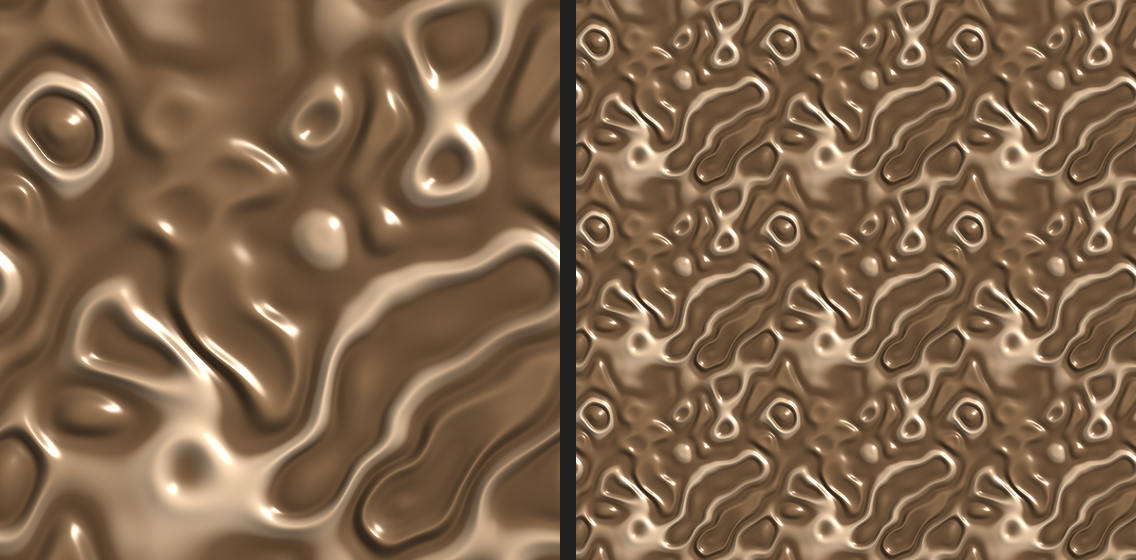
Left: one tile. Right: repeated 3 by 3.
Give the GLSL for this texture, as a three.js fragment shader.

```glsl
// Glossy folds of liquid caramel and cream, seamless in both directions.
// A wrapping gradient noise is cut into rounded contour ridges, tinted by level,
// then lit from the upper right with a soft sheen and tight highlights.
varying vec2 vUv;

const float TAU = 6.2831853;

vec2 hash2(vec2 p) {
  vec3 q = fract(p.xyx * vec3(0.1031, 0.1030, 0.0973));
  q += dot(q, q.yzx + 33.33);
  return fract((q.xx + q.yz) * q.zy);
}

// Lattice slope, slightly flattened along the rising diagonal to stretch the folds
vec2 slopeAt(vec2 cell, float period, float seed) {
  vec2 g = normalize(hash2(mod(cell, period) + seed) - 0.4999);
  return g - 0.13 * (g.x + g.y);
}

// Gradient noise that repeats after a whole number of cells
float wrapNoise(vec2 uv, float period, float seed) {
  vec2 p = uv * period;
  vec2 i = floor(p);
  vec2 f = p - i;
  vec2 w = f * f * f * (f * (f * 6.0 - 15.0) + 10.0);
  vec2 e = vec2(1.0, 0.0);
  float a = dot(slopeAt(i, period, seed), f);
  float b = dot(slopeAt(i + e.xy, period, seed), f - e.xy);
  float c = dot(slopeAt(i + e.yx, period, seed), f - e.yx);
  float d = dot(slopeAt(i + e.xx, period, seed), f - e.xx);
  return mix(mix(a, b, w.x), mix(c, d, w.x), w.y);
}

// Contour phase: one full turn per ridge
float foldPhase(vec2 uv) {
  vec2 warp = vec2(wrapNoise(uv, 3.0, 11.0), wrapNoise(uv, 3.0, 47.0));
  vec2 p = uv + 0.07 * warp;
  float level = wrapNoise(p, 4.0, 5.0) + 0.36 * wrapNoise(p, 7.0, 83.0);
  return TAU * 2.7 * level + 2.3;
}

float foldHeight(float phase) {
  return 0.0135 * (cos(phase) + 0.22 * cos(2.0 * phase + 1.0));
}

void main() {
  // Surface normal from height differences
  float phase = foldPhase(vUv);
  float height = foldHeight(phase);
  vec2 e = vec2(0.001, 0.0);
  vec2 slope = vec2(foldHeight(foldPhase(vUv + e.xy)),
                    foldHeight(foldPhase(vUv + e.yx))) - height;
  vec3 normal = normalize(vec3(-slope / e.x, 1.0));

  // Caramel body, with cream on every second ridge in varying strength
  float ridge = 0.5 + 0.5 * cos(phase);
  vec3 color = mix(vec3(0.41, 0.305, 0.21), vec3(0.53, 0.405, 0.285), ridge);
  float richness = smoothstep(-0.3, 0.25, wrapNoise(vUv, 2.0, 29.0));
  float cream = smoothstep(0.5, 0.96, cos(0.5 * phase));
  color = mix(color, vec3(0.87, 0.75, 0.62), cream * mix(0.3, 1.0, richness));

  // Diffuse shade, broad cool sheen and sharp glints
  float diffuse = max(dot(normal, normalize(vec3(0.45, 0.5, 1.0))), 0.0);
  color *= 0.42 + 0.7 * diffuse;
  float facing = max(dot(normal, normalize(vec3(0.52, 0.56, 0.85))), 0.0);
  color += vec3(0.09, 0.095, 0.1) * pow(facing, 14.0);
  color += vec3(0.75, 0.74, 0.72) * pow(facing, 90.0);

  gl_FragColor = vec4(min(color, 1.0), 1.0);
}
```
